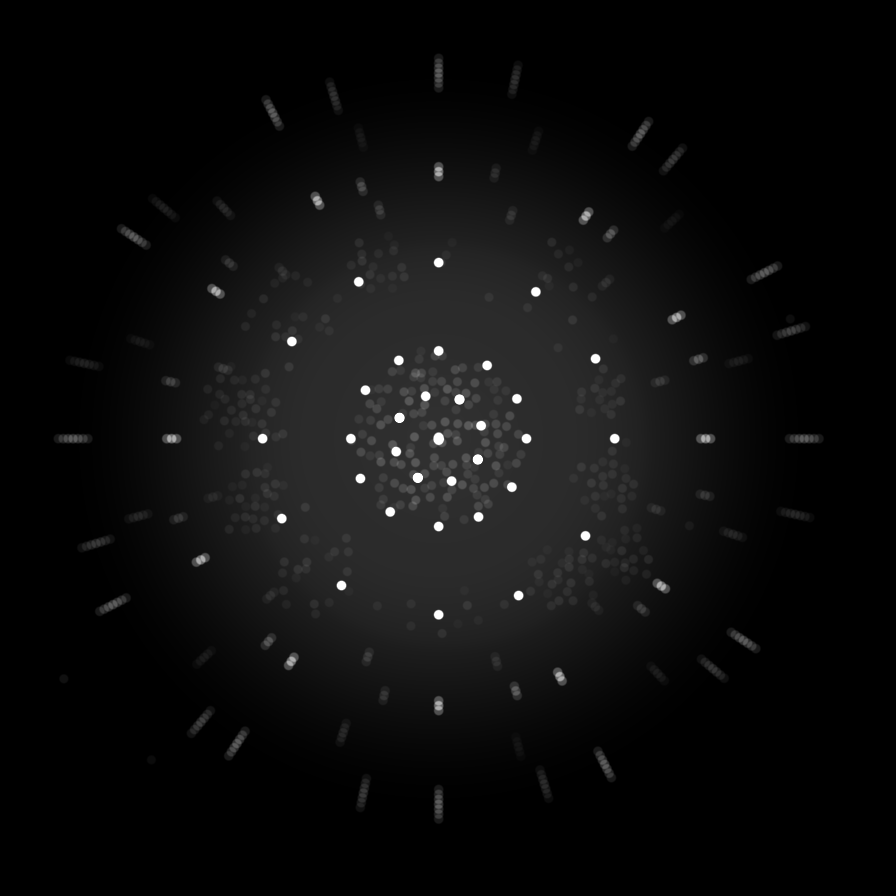
Reproduce this background procedurally as a three.js fragment shader.

```glsl
// Concentric rings of small white dots in a dim grey halo on black.
// Each ring is folded into four quadrants; outer dots stretch into radial
// strings of beads, and a jittered grid scatters faint dots in soft clumps.
#define CENTER vec2(0.4896, 0.5104)
#define DOT_RADIUS 0.0052
#define EDGE 0.0012
#define BEAD_STEP 0.0055
#define CELL 0.0118
#define HALO_LEVEL 0.162
#define CORE_RADIUS 0.102
#define MAIN_ANGLES vec3(0.0, 27.0, 56.5)
#define OUTER_ANGLES vec3(17.0, 50.0, 78.0)
#define BETWEEN_ANGLES vec3(14.5, 43.0, 72.0)

varying vec2 vUv;

float hash(vec2 p) {
  vec3 q = fract(vec3(p.xyx) * 0.1031);
  q += dot(q, q.yzx + 33.33);
  return fract((q.x + q.y) * q.z);
}

float disc(vec2 p, float radius) {
  return 1.0 - smoothstep(radius - EDGE, radius + EDGE, length(p));
}

// One string of beads along x, fading toward both ends
float beads(vec2 p, float halfCount) {
  float sum = 0.0;
  for (int j = -4; j <= 4; j++) {
    float k = float(j);
    float fade = max(0.0, 1.0 - abs(k) / (halfCount + 1.0));
    sum += disc(p - vec2(k * BEAD_STEP, 0.0), DOT_RADIUS) * sqrt(fade);
  }
  return sum;
}

// One string repeated in all four quadrants, with optional variation
float spoke(vec2 p, float radius, float angle, float halfCount, float vary) {
  float turn = degrees(atan(p.y, p.x)) - angle + 45.0;
  float quadrant = mod(floor(turn / 90.0), 4.0);
  float offset = radians(mod(turn, 90.0) - 45.0);
  vec2 seed = vec2(quadrant + angle, radius * 100.0);
  float shift = (hash(seed) - 0.5) * 0.014 * vary;
  float level = mix(1.0, 0.35 + 0.65 * hash(seed + 7.0), vary);
  vec2 local = length(p) * vec2(cos(offset), sin(offset));
  return level * beads(local - vec2(radius + shift, 0.0), halfCount);
}

float ring(vec2 p, float radius, vec3 angles, float halfCount, float vary) {
  return spoke(p, radius, angles.x, halfCount, vary)
       + spoke(p, radius, angles.y, halfCount, vary)
       + spoke(p, radius, angles.z, halfCount, vary);
}

float clump(vec2 p, float x, float y, float radius) {
  return 1.0 - smoothstep(0.6, 1.05, length(p - vec2(x, y)) / radius);
}

// Share of grid cells that hold a faint dot
float density(vec2 p) {
  float r = length(p);
  float d = 0.6 * (1.0 - smoothstep(CORE_RADIUS - 0.01, CORE_RADIUS, r));
  d = max(d, 0.13 * smoothstep(0.16, 0.18, r) * (1.0 - smoothstep(0.21, 0.24, r)));
  float west = max(clump(p, -0.223, 0.034, 0.052), clump(p, -0.205, -0.07, 0.046));
  float east = max(clump(p, 0.188, -0.05, 0.04), clump(p, 0.181, 0.047, 0.038));
  float south = max(clump(p, 0.142, -0.148, 0.045), clump(p, 0.207, -0.13, 0.036));
  float sparse = max(clump(p, -0.138, -0.148, 0.06), clump(p, -0.164, 0.144, 0.06));
  sparse = max(sparse, max(clump(p, -0.066, 0.193, 0.04), clump(p, 0.129, 0.19, 0.04)));
  return max(d, max(0.85 * max(west, max(east, south)), 0.42 * sparse));
}

// Faint dots on a jittered grid
float scatter(vec2 p) {
  vec2 home = floor(p / CELL);
  float sum = 0.0;
  for (int y = -1; y <= 1; y++) {
    for (int x = -1; x <= 1; x++) {
      vec2 id = home + vec2(float(x), float(y));
      vec2 jitter = vec2(hash(id + 11.3), hash(id + 47.9)) - 0.5;
      vec2 spot = (id + 0.5 + 0.7 * jitter) * CELL;
      float present = step(hash(id + 83.1), density(spot));
      float inner = 1.0 - smoothstep(0.04, 0.13, length(spot));
      float level = mix(0.05, 0.12, inner) * (0.4 + hash(id + 5.7));
      sum += present * level * disc(p - spot, DOT_RADIUS * 0.95);
    }
  }
  return sum;
}

void main() {
  vec2 p = vUv - CENTER;
  float r = length(p);

  // Halo with a slightly brighter core and a faint rim
  float light = HALO_LEVEL * (1.0 - smoothstep(0.13, 0.42, r));
  light += 0.02 * (1.0 - smoothstep(0.0, 0.13, r));
  light += 0.008 * (1.0 - smoothstep(0.215, 0.235, length(p - vec2(0.008, -0.008))));
  light += scatter(p);

  // Dim beaded strings between and beyond the main spokes
  light += 0.10 * ring(p, 0.257, BETWEEN_ANGLES, 1.0, 1.0);
  light += 0.19 * ring(p, 0.299, OUTER_ANGLES, 1.0, 1.0);
  light += 0.08 * ring(p, 0.352, BETWEEN_ANGLES, 2.0, 1.0);
  light += 0.14 * ring(p, 0.406, OUTER_ANGLES, 3.0, 1.0);

  // Main spokes: sharp dots inside, stretched strings outside
  light += ring(p, 0.0495, vec3(17.0, 62.0, 62.0), 0.0, 0.0);
  light += ring(p, 0.0980, MAIN_ANGLES, 0.0, 0.0);
  light += ring(p, 0.1965, MAIN_ANGLES, 0.0, 0.0);
  light += 0.36 * ring(p, 0.298, MAIN_ANGLES, 1.0, 0.0);
  light += 0.19 * ring(p, 0.408, MAIN_ANGLES, 3.0, 0.0);
  light += disc(p * vec2(1.0, 0.85), DOT_RADIUS * 1.1);

  gl_FragColor = vec4(vec3(min(light, 1.0)), 1.0);
}
```
